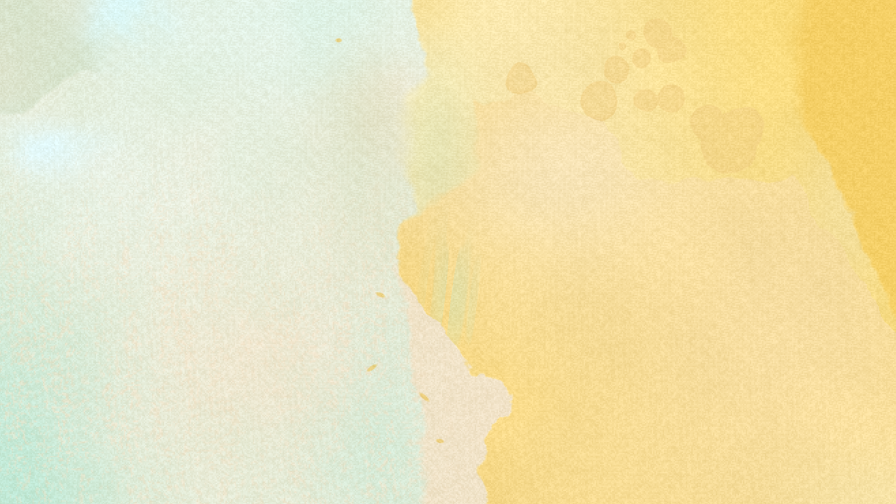
Reproduce this background procedurally as a Shadertoy shader.

```glsl
// Mint and golden watercolour washes on grainy paper, with drops and flecks.
#define PAPER vec3(0.920, 0.926, 0.848)
#define MINT vec3(0.72, 0.91, 0.84)
#define ICE vec3(0.88, 0.965, 0.935)
#define BEIGE vec3(0.90, 0.88, 0.765)
#define PEACH vec3(0.95, 0.885, 0.775)
#define CREAM vec3(0.975, 0.905, 0.68)
#define HONEY vec3(0.97, 0.865, 0.58)
#define GOLD vec3(0.96, 0.81, 0.39)
#define DROP_TINT vec3(0.945, 0.815, 0.52)
#define EDGE_WOBBLE 0.06
#define GRAIN 0.085

float hash(vec2 p) {
    return fract(sin(dot(p, vec2(127.1, 311.7))) * 43758.5453);
}

float noise(vec2 p) {
    vec2 i = floor(p), f = fract(p);
    f = f * f * (3.0 - 2.0 * f);
    return mix(mix(hash(i), hash(i + vec2(1, 0)), f.x),
               mix(hash(i + vec2(0, 1)), hash(i + vec2(1, 1)), f.x), f.y);
}

float fbm(vec2 p) {
    float sum = 0.0, gain = 0.5;
    for (int i = 0; i < 5; i++) {
        sum += gain * noise(p);
        p = mat2(1.6, 1.2, -1.2, 1.6) * p + 7.3;
        gain *= 0.5;
    }
    return sum / 0.97;
}

// Soft spot: center in xy, radii in zw.
float glow(vec2 p, vec4 spot) {
    vec2 d = (p - spot.xy) / spot.zw;
    return exp(-dot(d, d));
}

void tint(inout vec3 c, vec2 p, vec3 color, float amount, vec4 spot) {
    c = mix(c, color, amount * glow(p, spot));
}

// Coverage of a signed distance that is positive inside.
float cover(float d, float softness) {
    float w = max(softness, 0.8 / iResolution.y);
    return smoothstep(-w, w, d);
}

float bump(float x, float center, float width) {
    float d = (x - center) / width;
    return exp(-d * d);
}

// Left border of the yellow side at height y.
float yellowEdge(float y) {
    return 0.803 + 0.015 * smoothstep(0.8, 1.0, y)
         + 0.035 * bump(y, 0.86, 0.06) + 0.03 * bump(y, 0.61, 0.03)
         + 0.215 * (1.0 - smoothstep(0.17, 0.46, y))
         - 0.055 * (1.0 - smoothstep(0.12, 0.18, y));
}

// Upper border of the honey wash at position x.
float washTop(float x) {
    return 0.785 - 0.14 * smoothstep(1.1, 1.3, x)
         - 0.11 * smoothstep(1.57, 1.63, x) - 0.20 * smoothstep(1.63, 1.8, x)
         + 0.035 * bump(x, 1.035, 0.04) + 0.04 * bump(x, 1.19, 0.035);
}

vec3 mintSide(vec2 p, float mottle, float streak) {
    vec3 c = PAPER;
    tint(c, p, MINT, 0.75, vec4(0.0, 0.02, 0.26, 0.42));
    tint(c, p, MINT, 0.42, vec4(0.74, 0.14, 0.15, 0.27));
    tint(c, p, ICE, 0.7, vec4(0.58, 0.96, 0.38, 0.2));
    tint(c, p, ICE, 0.4, vec4(0.22, 0.62, 0.28, 0.16));
    tint(c, p, BEIGE, 0.75, vec4(0.74, 0.77, 0.1, 0.12));
    tint(c, p, BEIGE, 0.35, vec4(0.75, 0.55, 0.12, 0.16));
    tint(c, p, PEACH, 0.45, vec4(0.52, 0.26, 0.2, 0.15));
    // Dull corner patch with a crisp lower rim
    float corner = cover(p.y - 0.77 - 0.09 * smoothstep(0.0, 0.18, p.x), 0.005);
    c = mix(c, vec3(0.84, 0.885, 0.79), 0.85 * corner * (1.0 - smoothstep(0.16, 0.25, p.x)));
    // Icy blooms, broken up by the paper
    float broken = smoothstep(0.25, 0.65, mottle);
    tint(c, p, vec3(0.85, 0.975, 0.98), broken, vec4(0.26, 0.96, 0.09, 0.13));
    tint(c, p, vec3(0.88, 0.975, 0.98), broken, vec4(0.09, 0.71, 0.11, 0.05));
    // Dry peach specks
    float specks = smoothstep(0.5, 0.9, noise(p * vec2(210.0, 170.0)) * 0.6 + streak * 0.5);
    c = mix(c, PEACH, 0.55 * specks * (1.0 - smoothstep(0.4, 0.8, p.y)));
    return c + (mottle - 0.5) * vec3(0.07, 0.01, 0.02);
}

void mainImage(out vec4 fragColor, in vec2 fragCoord) {
    vec2 p = fragCoord / iResolution.y;
    float mottle = fbm(p * 6.0);
    vec2 q = p + EDGE_WOBBLE * (vec2(fbm(p * 15.0), fbm(p * 15.0 + 31.0)) - 0.5);
    vec3 c = mintSide(mix(p, q, 0.7), mottle, fbm(p * vec2(45.0, 6.0)));

    // Peach strip
    float strip = cover(q.x - 0.79 - 0.11 * (0.5 - q.y), 0.006) * cover(0.46 - p.y, 0.05);
    c = mix(c, PEACH, 0.85 * strip);

    // Yellow ground, greenish at its left, golden at the upper right
    float edge = yellowEdge(q.y);
    vec3 ground = mix(CREAM, vec3(0.965, 0.85, 0.48), smoothstep(1.05, 1.65, p.x + 0.3 * (p.y - 0.8)));
    tint(ground, p, vec3(0.91, 0.905, 0.72), 0.9, vec4(0.86, 0.7, 0.09, 0.2));
    tint(ground, p, GOLD, 0.25, vec4(0.84, 1.0, 0.08, 0.08));
    tint(ground, p, CREAM, 0.7, vec4(1.68, 0.58, 0.12, 0.2));
    float softness = 0.004 + 0.03 * bump(p.y, 0.74, 0.1);
    c = mix(c, ground + (mottle - 0.5) * 0.06, cover(q.x - edge, softness));
    float goldEdge = 1.585 + 0.5 * max(0.0, 0.78 - q.y);
    c = mix(c, GOLD, 0.9 * cover(q.x - goldEdge, mix(0.006, 0.03, smoothstep(0.7, 0.9, p.y))));

    // Honey wash with a pale crown and stronger left rim
    float left = mix(edge, 0.945, smoothstep(0.57, 0.68, q.y));
    float wash = min(q.x - left, washTop(q.x) - q.y);
    vec3 honey = HONEY;
    tint(honey, p, vec3(0.972, 0.90, 0.73), 0.95, vec4(1.13, 0.66, 0.26, 0.19));
    tint(honey, p, vec3(0.972, 0.875, 0.65), 0.8, vec4(1.55, 0.38, 0.3, 0.36));
    float leftRim = exp(-9.0 * max(q.x - left, 0.0)) * (1.0 - smoothstep(0.45, 0.62, p.y));
    honey = mix(honey, GOLD, 0.3 * leftRim);
    tint(honey, p, CREAM, 0.75, vec4(1.74, 0.0, 0.18, 0.11));
    float lines = smoothstep(0.5, 0.62, noise(vec2(p.x * 75.0 - p.y * 9.0, p.y * 5.0)));
    tint(honey, p, MINT, 0.3 * lines, vec4(0.9, 0.41, 0.05, 0.11));
    softness = 0.003 + 0.017 * glow(p, vec4(0.9, 0.62, 0.09, 0.12));
    c = mix(c, honey + (mottle - 0.5) * 0.04, cover(wash, softness));

    // Drops: x, y, radius
    vec3 drops[13] = vec3[](vec3(1.305, 0.935, 0.029), vec3(1.333, 0.903, 0.028),
        vec3(1.273, 0.887, 0.018), vec3(1.25, 0.924, 0.009), vec3(1.233, 0.907, 0.007),
        vec3(1.222, 0.861, 0.027), vec3(1.19, 0.8, 0.038), vec3(1.287, 0.803, 0.024),
        vec3(1.336, 0.806, 0.027), vec3(1.405, 0.752, 0.036), vec3(1.476, 0.738, 0.044),
        vec3(1.447, 0.713, 0.058), vec3(1.035, 0.845, 0.031));
    float blot = -1.0;
    for (int i = 0; i < 13; i++)
        blot = max(blot, drops[i].z - length(mix(p, q, 0.35) - drops[i].xy));
    float fade = smoothstep(-0.06, -0.01, p.y - washTop(p.x));
    c = mix(c, DROP_TINT, fade * cover(blot, 0.002) * (0.45 + 0.25 * exp(-110.0 * max(blot, 0.0))));

    // Flecks: x, y, tilt
    vec3 flecks[5] = vec3[](vec3(0.672, 0.92, 0), vec3(0.755, 0.415, -0.4),
        vec3(0.738, 0.27, 0.6), vec3(0.842, 0.212, -0.7), vec3(0.873, 0.125, -0.2));
    for (int i = 0; i < 5; i++) {
        float a = flecks[i].z;
        vec2 d = mat2(cos(a), -sin(a), sin(a), cos(a)) * (p - flecks[i].xy);
        d.x /= 1.5 + 2.0 * abs(a);
        c = mix(c, GOLD * 0.96, 0.7 * cover(0.004 - length(d), 0.001));
    }

    // Paper grain
    float grain = noise(p * 370.0) + 0.4 * noise(p * 140.0) - 0.7;
    c += grain * GRAIN * vec3(0.6, 0.7, 1.0);
    fragColor = vec4(clamp(c, 0.0, 1.0), 1.0);
}
```
